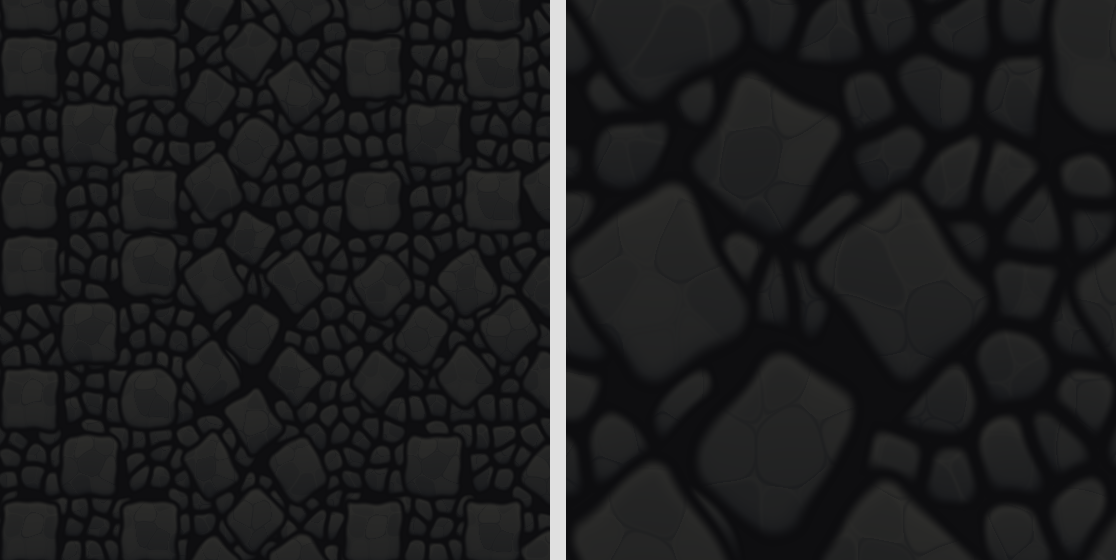
Left, the full canvas; right, a detail of the centre.
Write a WebGL 1 fragment shader that draws this texture.

```glsl
precision highp float;
// Dark cobblestones: a checker of square slabs that recurs across the canvas,
// a band of tilted blocks between, and rounded Voronoi pebbles filling the rest.
// Distances give the dark joints; smaller Voronoi cells chip facets into each stone.
uniform vec2 u_resolution;

const float PERIOD = 5.75;           // width of the recurring group, in slabs
const float PEBBLES = 16.0 / PERIOD; // pebbles per slab width
const mat2 TURN = mat2(0.7071, 0.7071, -0.7071, 0.7071);

vec2 hash2(vec2 p) {
  return fract(sin(vec2(dot(p, vec2(127.1, 311.7)), dot(p, vec2(269.5, 183.3)))) * 43758.5);
}

float smoothMin(float a, float b, float k) {
  float h = max(k - abs(a - b), 0.0) / k;
  return min(a, b) - h * h * k * 0.25;
}

float roundBox(vec2 p, vec2 size, float radius) {
  vec2 q = abs(p) - size + radius;
  return length(max(q, 0.0)) + min(max(q.x, q.y), 0.0) - radius;
}

vec2 seedPoint(vec2 cell) {
  return cell + 0.5 + 0.72 * (hash2(vec2(mod(cell.x, 16.0), cell.y)) - 0.5);
}

// Nearest seed in xy, rounded distance to the cell border in z
vec3 voronoi(vec2 p) {
  vec2 base = floor(p), nearest = p;
  float best = 9.0, edge = 1.0;
  for (int j = -1; j <= 1; j++) for (int i = -1; i <= 1; i++) {
    vec2 s = seedPoint(base + vec2(i, j));
    float d = length(s - p);
    if (d < best) { best = d; nearest = s; }
  }
  for (int j = -2; j <= 2; j++) for (int i = -2; i <= 2; i++) {
    vec2 s = seedPoint(base + vec2(i, j));
    vec2 apart = s - nearest;
    if (dot(apart, apart) > 0.0001)
      edge = smoothMin(edge, dot(0.5 * (s + nearest) - p, normalize(apart)), 0.2);
  }
  return vec3(nearest, edge);
}

vec4 nearer(vec4 a, vec4 b) { return a.x < b.x ? a : b; }

// Large stones: distance, offset from the centre, identity
vec4 largeStone(vec2 p) {
  vec4 best = vec4(9.0, 0.0, 0.0, 0.0);
  float group = floor((p.x + 0.5) / PERIOD);
  vec2 g = p - vec2(PERIOD * group, 0.0), t = TURN * p;
  for (int j = -1; j <= 1; j++) for (int i = -1; i <= 1; i++) {
    // Upright slabs on a checker, three columns wide
    vec2 cell = floor(g) + vec2(i, j);
    float shift = step(4.5, cell.y) - step(7.5, cell.y);
    bool rubble = group > 0.5 && abs(cell.y - 3.0) < 1.5;
    if (abs(cell.x - 1.0) < 1.5 && mod(cell.x + cell.y + shift, 2.0) < 0.5 && !rubble) {
      vec2 q = g - cell - 0.5;
      float radius = 0.1 + 0.25 * pow(hash2(cell).x, 3.0);
      best = nearer(best, vec4(roundBox(q, vec2(0.47, 0.46), radius), q, cell.x + 1.0));
    }
    // Tilted blocks in the band between groups and in the rubble patch
    cell = floor(t) + vec2(i, j);
    vec2 h = hash2(cell + 3.0);
    vec2 centre = cell + 0.5 + 0.12 * (h - 0.5);
    vec2 home = centre * TURN;
    bool band = abs(mod(home.x, PERIOD) - 4.4) < 0.97;
    bool patch = home.x > PERIOD && abs(home.y - 3.5) < 1.1;
    if ((band || patch) && hash2(cell + 9.0).x > 0.12) {
      float a = 0.5 * (h.y - 0.5);
      vec2 q = mat2(cos(a), sin(a), -sin(a), cos(a)) * (t - centre);
      float d = roundBox(q, 0.33 + 0.11 * h.yx, 0.1 + 0.1 * h.x);
      best = nearer(best, vec4(d, p - home, 5.0 + floor(h.x * 40.0)));
    }
  }
  return best;
}

void main() {
  vec2 uv = gl_FragCoord.xy / u_resolution;
  vec2 p = uv * vec2(9.2, 8.44) + vec2(0.0, 0.08);
  p += 0.018 * sin(p.yx * 6.0 + vec2(0.0, 2.0)) + 0.01 * sin(p.yx * 15.0 + p);

  // Pebbles give way where a large stone lies
  vec4 stone = largeStone(p);
  vec3 cell = voronoi(p * PEBBLES);
  vec2 middle = cell.xy / PEBBLES;
  float pebble = -smoothMin(cell.z / PEBBLES - 0.025, stone.x - 0.025, 0.06);
  if (largeStone(middle).x < 0.0) pebble = max(pebble, 0.05);
  bool small = pebble < stone.x;
  float size = small ? 0.19 : 0.45;
  if (small) stone = vec4(pebble, p - middle, 50.0 + floor(40.0 * hash2(floor(cell.xy)).x));
  float inside = -stone.x;
  vec2 offset = stone.yz / size;

  // Chipped facets, each with its own tone and a faint worn ridge
  vec3 facet = voronoi(offset * (small ? 0.75 : 1.35) + stone.w * 17.3);
  vec2 chip = hash2(floor(facet.xy) + 5.0);
  float flatPart = smoothstep(0.0, 0.09, facet.z);
  float ridge = 1.0 - smoothstep(0.0, 0.05, abs(facet.z));

  // Light from above, cooler and darker toward the lower rim
  float bevel = 1.0 - smoothstep(0.02, small ? 0.08 : 0.14, inside);
  float light = 0.68 + 0.26 * offset.y + 0.4 * (chip.x - 0.5) * flatPart;
  light += bevel * 0.35 * offset.y + ridge * (chip.y > 0.65 ? -0.3 : 0.12);
  light -= small ? 0.14 : 0.0;
  vec3 face = mix(vec3(0.095, 0.10, 0.11), vec3(0.162, 0.162, 0.157), clamp(light, 0.0, 1.15));
  vec3 joint = mix(vec3(0.052, 0.052, 0.06), vec3(0.085, 0.083, 0.08),
                   smoothstep(0.03, 0.12, stone.x));
  vec3 color = mix(joint, face, smoothstep(-0.012, small ? 0.045 : 0.065, inside));
  gl_FragColor = vec4(color, 1.0);
}
```
